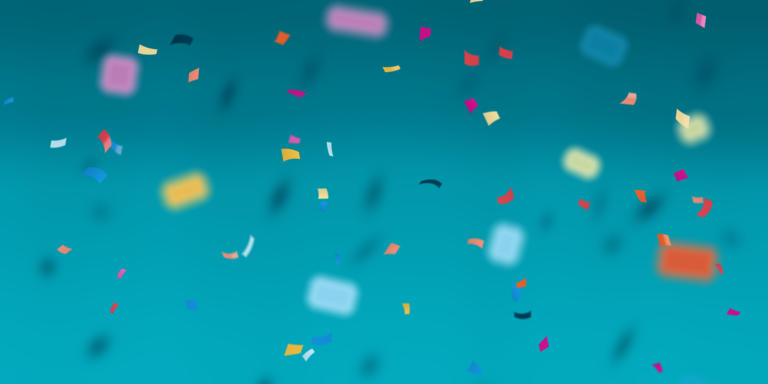
Give the GLSL for this pattern, as a WebGL 1 fragment shader.

```glsl
precision highp float;
// Confetti falling in front of a teal wall: a lit gradient, soft shadows,
// large out-of-focus flakes and small sharp ones. Each layer is a loop that
// spreads its items by a low-discrepancy sequence with hashed jitter.
uniform vec2 u_resolution;

vec4 hash4(float n) {
  vec4 q = fract(n * vec4(0.1031, 0.1030, 0.0973, 0.1099) + 0.137);
  q += dot(q, q.wzxy + 33.33);
  return fract((q.xxyz + q.yzzw) * q.zywx);
}

float valueNoise(vec2 p) {
  vec2 i = floor(p), f = fract(p);
  f = f * f * (3.0 - 2.0 * f);
  float n = i.x + i.y * 57.0;
  return mix(mix(hash4(n).x, hash4(n + 1.0).x, f.x),
             mix(hash4(n + 57.0).x, hash4(n + 58.0).x, f.x), f.y);
}

// Even but irregular positions on the 2 x 1 wall, with a small margin
vec2 scatter(float i, vec2 start, float jitter, vec2 size) {
  vec2 s = fract(start + i * vec2(0.7549, 0.5698));
  s += jitter * (hash4(i * 3.7 + start.x * 91.0).xy - 0.5);
  return s * size;
}

mat2 rotation(float a) {
  float c = cos(a), s = sin(a);
  return mat2(c, -s, s, c);
}

float roundBox(vec2 p, vec2 halfSize, float r) {
  vec2 d = abs(p) - halfSize + r;
  return length(max(d, 0.0)) + min(max(d.x, d.y), 0.0) - r;
}

vec3 flakeColour(float h) {
  if (h < 0.14) return vec3(1.00, 0.76, 0.24);  // yellow
  if (h < 0.24) return vec3(1.00, 0.90, 0.62);  // cream
  if (h < 0.37) return vec3(0.98, 0.38, 0.16);  // orange
  if (h < 0.50) return vec3(0.92, 0.26, 0.30);  // red
  if (h < 0.60) return vec3(1.00, 0.56, 0.46);  // coral
  if (h < 0.70) return vec3(0.86, 0.04, 0.56);  // magenta
  if (h < 0.79) return vec3(0.95, 0.36, 0.72);  // pink
  if (h < 0.90) return vec3(0.08, 0.58, 0.88);  // blue
  if (h < 0.95) return vec3(0.78, 0.93, 0.98);  // ice
  return vec3(0.00, 0.22, 0.32);                // navy
}

vec3 blurColour(float i) {
  float k = mod(i, 5.0);
  if (k < 0.5) return vec3(0.88, 0.90, 0.70);  // cream
  if (k < 1.5) return vec3(0.66, 0.88, 0.97);  // ice
  if (k < 2.5) return vec3(0.84, 0.58, 0.79);  // pink
  if (k < 3.5) return i < 5.0 ? vec3(0.99, 0.80, 0.38) : vec3(0.94, 0.42, 0.25);
  return vec3(0.14, 0.66, 0.86);               // blue
}

vec3 wall(vec2 p) {
  float edge = 0.62 + 0.05 * (valueNoise(vec2(p.x * 2.0, 3.0)) - 0.5);
  vec3 c = mix(vec3(0.005, 0.66, 0.74), vec3(0.005, 0.59, 0.67), smoothstep(0.0, 0.6, p.y));
  c = mix(c, vec3(0.0, 0.47, 0.55), smoothstep(edge - 0.13, edge + 0.12, p.y));
  c *= 1.0 - 0.16 * smoothstep(0.72, 1.0, p.y);
  c *= 1.0 - 0.07 * smoothstep(0.9, 2.0, p.x) * smoothstep(0.4, 0.8, p.y);
  return c * (0.985 + 0.03 * valueNoise(p * vec2(7.0, 1.5)));
}

void main() {
  vec2 p = gl_FragCoord.xy / u_resolution.y;
  vec2 size = vec2(u_resolution.x / u_resolution.y, 1.0);
  float pixel = 1.0 / u_resolution.y;
  vec3 col = wall(p);

  // Blurred shadows on the wall
  for (int n = 0; n < 24; n++) {
    float i = float(n);
    vec4 h = hash4(i + 211.0);
    vec2 q = rotation(0.4 + h.x) * (p - scatter(i, vec2(0.12, 0.31), 0.22, size));
    q /= vec2(0.032 + 0.028 * h.y, 0.024 + 0.014 * h.z);
    col = mix(col, vec3(0.0, 0.25, 0.33), (0.2 + 0.45 * h.w * h.w) * exp(-1.5 * dot(q, q)));
  }

  // Large flakes out of focus, with a richer core
  for (int n = 0; n < 10; n++) {
    float i = float(n);
    vec4 h = hash4(i + 57.0);
    vec2 q = rotation((h.x - 0.5) * 0.9) * (p - scatter(i, vec2(0.93, 0.74), 0.16, size));
    vec2 halfSize = vec2(0.038 + 0.040 * h.y, 0.030 + 0.022 * h.z);
    float d = roundBox(q, halfSize, 0.028);
    float blur = 0.014 + 0.012 * h.w;
    float veil = mod(i, 5.0) > 3.5 ? 0.5 : 0.92;
    vec3 tint = blurColour(i);
    tint = mix(tint, tint * tint, 0.35 * smoothstep(0.0, -0.035, d));
    col = mix(col, tint, veil * smoothstep(blur, -blur, d));
  }

  // Small flakes: sheared, tapered and bent rectangles
  for (int n = 0; n < 58; n++) {
    float i = float(n);
    vec4 h = hash4(i + 11.0), g = hash4(i + 407.0);
    float turn = 2.0 * h.x - 1.0;
    vec2 q = p - scatter(i, vec2(0.41, 0.17), 0.2, size);
    q = rotation(turn * (0.35 + 1.1 * turn * turn)) * q;
    vec2 halfSize = vec2(0.013 + 0.014 * h.y * h.y, 0.005 + 0.010 * h.z);
    q.x += (g.x - 0.5) * 1.1 * q.y;
    q.y += (g.y - 0.5) * 28.0 * q.x * q.x;
    float along = clamp(q.x / halfSize.x, -1.0, 1.0);
    halfSize.y *= 1.0 + 0.7 * (g.z - 0.5) * along;
    float soft = max(0.0022 + 0.003 * g.w * g.w, 0.7 * pixel);
    float cover = smoothstep(soft, -soft, roundBox(q, halfSize, 0.002));
    vec3 paper = flakeColour(h.w) * (0.95 + 0.12 * along * (g.y - 0.3));
    paper = mix(paper, vec3(1.0, 0.93, 0.86), 0.35 * step(0.75, g.x) * smoothstep(-0.2, 0.5, along));
    col = mix(col, paper, 0.95 * cover);
  }

  gl_FragColor = vec4(col, 1.0);
}
```
